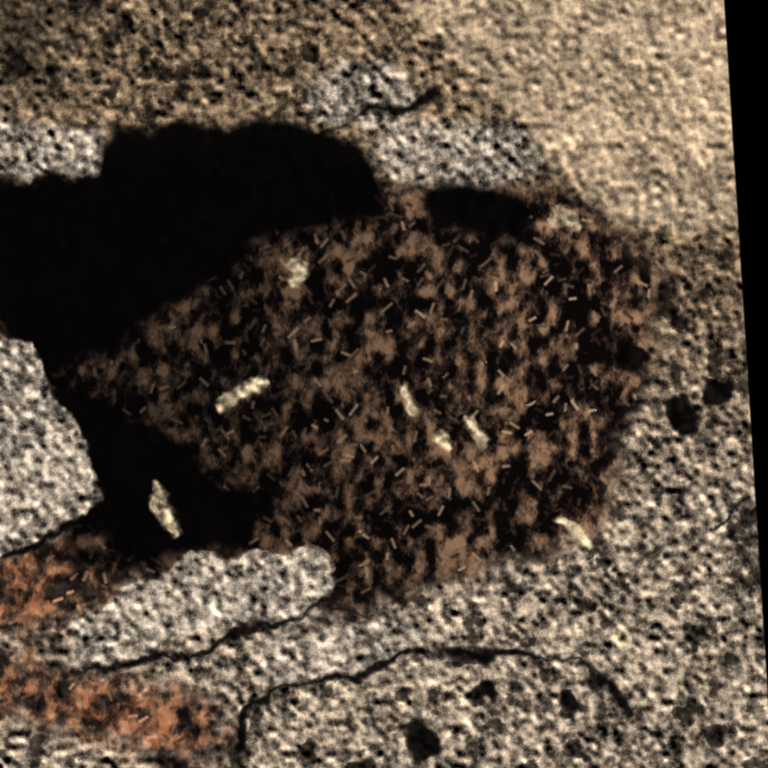
Give the GLSL for this texture, as a Shadertoy shader.

```glsl
// Broken pavement around a shaded pit of soil, with loose slabs and cracks.
// Ragged polygons and capsules lay out the regions; value noise gives grain,
// and jittered cells scatter the small splinters of litter.

float hash(vec2 p) {
  vec3 q = fract(p.xyx * .1031);
  q += dot(q, q.yzx + 33.33);
  return fract((q.x + q.y) * q.z);
}

float noise(vec2 p) {
  vec2 cell = floor(p), f = fract(p);
  f = f * f * (3. - 2. * f);
  float low = mix(hash(cell), hash(cell + vec2(1,0)), f.x);
  float high = mix(hash(cell + vec2(0,1)), hash(cell + 1.), f.x);
  return mix(low, high, f.y);
}

float fbm(vec2 p) {
  float sum = 0., gain = .533;
  for (int i = 0; i < 4; i++) {
    sum += gain * noise(p);
    p = mat2(1.6,1.2,-1.2,1.6) * p + 7.3;
    gain *= .5;
  }
  return sum;
}

float cover(float d, float soft) { return 1. - smoothstep(-soft, soft, d); }

float segment(vec2 p, vec4 ends) {
  vec2 ab = ends.zw - ends.xy, ap = p - ends.xy;
  return length(ap - ab * clamp(dot(ap, ab) / max(dot(ab, ab), 1e-6), 0., 1.));
}

float polygon(vec2 p, vec2 v[8]) {
  float dist = 9., side = 1.;
  for (int i = 0; i < 8; i++) {
    vec2 a = v[i], b = v[(i + 7) % 8];
    dist = min(dist, segment(p, vec4(a, b)));
    if ((a.y > p.y) != (b.y > p.y) &&
        p.x < (b.x - a.x) * (p.y - a.y) / (b.y - a.y) + a.x) side = -side;
  }
  return side * dist;
}

// x: coverage, y: random tone of the topmost splinter
vec2 splinters(vec2 p, float density) {
  vec2 best = vec2(0);
  for (int j = -1; j <= 1; j++)
  for (int i = -1; i <= 1; i++) {
    vec2 cell = floor(p) + vec2(i, j);
    vec2 centre = cell + vec2(hash(cell), hash(cell + 17.));
    vec2 dir = .7 * (vec2(hash(cell + 31.), hash(cell + 43.)) - .5);
    float mask = cover(segment(p, vec4(centre - dir, centre + dir)) - .13, .15);
    mask *= step(hash(cell + 53.), density);
    if (mask > best.x) best = vec2(mask, hash(cell + 71.));
  }
  return best;
}

vec3 stone(vec2 p, vec3 tint, float contrast) {
  float relief = fbm(p * 105.) - .5;
  relief += .6 * (noise(p * 120.) - noise(p * 120. + vec2(.3,.5)));
  return tint * (1. + contrast * relief + .5 * (fbm(p * 18.) - .5));
}

vec3 soil(vec2 p, float light) {
  float clods = .65 * fbm(p * vec2(75,58)) + .35 * fbm(p * 24. + 5.);
  vec3 col = mix(vec3(.03,.02,.02), vec3(.43,.33,.25), smoothstep(.38, .74, clods));
  vec2 bits = splinters(p * 62., .5);
  vec3 straw = mix(vec3(.12,.08,.06), vec3(.62,.52,.42), bits.y * bits.y);
  return mix(col, straw, bits.x * .75) * light;
}

void mainImage(out vec4 fragColor, in vec2 fragCoord) {
  vec2 p = fragCoord / iResolution.xy;
  vec2 q = p + .035 * (vec2(fbm(p * 30.), fbm(p * 30. + 19.)) - .5);
  vec3 black = vec3(.018,.014,.014), grey = vec3(.57,.52,.46);

  // Weathered ground, darker towards the top left
  vec3 tint = mix(vec3(.55,.49,.42), vec3(.44,.37,.29), smoothstep(.3, .7, p.y));
  tint *= 1. - .45 * cover(length(q - vec2(0,1)) - .1, .1);
  vec3 col = stone(p, tint, 2.);
  col *= 1. - .65 * smoothstep(.55, .75, fbm(p * 42. + 3.));

  // Smooth pale concrete
  float concrete = max((1.515 - q.x - q.y) * .7, .7 - q.y);
  col = mix(col, stone(p, vec3(.68,.59,.48), 1.1), cover(concrete, .012));

  // Loose litter and soil pit
  float litter = min(segment(q, vec4(0,.22,.12,.26)) - .055, segment(q, vec4(.03,.11,.25,.05)) - .045);
  float pit = polygon(q, vec2[8](vec2(-.05,.77), vec2(.4,.83), vec2(.52,.75), vec2(.72,.76),
    vec2(.87,.64), vec2(.78,.3), vec2(.45,.2), vec2(.1,.26)));
  vec3 earth = soil(p, 1.);
  col = mix(col, earth * vec3(1.8,1.5,1.35), .8 * cover(litter, .03));
  col = mix(col, earth * mix(.75, 1.5, smoothstep(.15, .85, p.x)), cover(pit, .025));

  // Deep shadows
  float shade = polygon(q, vec2[8](vec2(-.05,.76), vec2(.11,.77), vec2(.15,.83), vec2(.39,.85),
    vec2(.48,.8), vec2(.5,.72), vec2(.34,.68), vec2(.03,.48)));
  shade = min(shade, polygon(q, vec2[8](vec2(.04,.56), vec2(.1,.49), vec2(.25,.42), vec2(.28,.36),
    vec2(.36,.36), vec2(.32,.29), vec2(.17,.265), vec2(.1,.35))));
  shade = min(shade, segment(q, vec4(.585,.735,.66,.715)) - .032);
  col = mix(col, black, .96 * cover(shade, .01));

  // Upper ledge and broken slabs
  float ledge = min(segment(q, vec4(.45,.88,.5,.87)) - .045, segment(q, vec4(.53,.8,.66,.795)) - .042);
  ledge = min(ledge, segment(q, vec4(0,.81,.1,.8)) - .03);
  float slab = polygon(q, vec2[8](vec2(-.05,.56), vec2(.04,.555), vec2(.09,.46), vec2(.125,.4),
    vec2(.125,.35), vec2(.06,.3), vec2(0,.27), vec2(-.05,.26)));
  slab = min(slab, segment(q, vec4(.13,.165,.25,.225)) - .042);
  slab = min(slab, segment(q, vec4(.25,.225,.38,.24)) - .048);
  slab = min(slab, segment(q, vec4(.37,.14,.52,.165)) - .034);
  col = mix(col, stone(p, grey * .92, 2.), cover(ledge, .008));
  col = mix(col, stone(p, grey * 1.06, 1.8), cover(slab, .005));

  // Cracks and hollows
  vec4 cracks[10] = vec4[10](vec4(.1,.125,.26,.15), vec4(.26,.15,.42,.215), vec4(.42,.215,.49,.2),
    vec4(.33,.095,.56,.15), vec4(.56,.15,.75,.145), vec4(.75,.145,.82,.07), vec4(.33,.09,.31,.03),
    vec4(.42,.83,.57,.87), vec4(0,.27,.12,.33), vec4(.94,.32,.98,.345));
  vec3 hollows[6] = vec3[6](vec3(.935,.485,.02), vec3(.82,.53,.02), vec3(.885,.46,.022),
    vec3(.545,.035,.025), vec3(.63,.1,.014), vec3(.745,.085,.014));
  float gap = 9., width = .008 * noise(p * 25.);
  for (int i = 0; i < 10; i++) gap = min(gap, segment(q, cracks[i]) - width);
  for (int i = 0; i < 6; i++) gap = min(gap, length(q - hollows[i].xy) - hollows[i].z);
  col = mix(col, black, .9 * cover(gap, .005));

  // Pale chips
  vec4 chips[9] = vec4[9](vec4(.385,.655,.39,.635), vec4(.29,.475,.34,.502), vec4(.725,.72,.75,.71),
    vec4(.735,.325,.76,.295), vec4(.568,.435,.575,.42), vec4(.615,.45,.63,.43),
    vec4(.2,.365,.23,.305), vec4(.805,.185,.812,.17), vec4(.53,.49,.54,.47));
  float chip = 9.;
  for (int i = 0; i < 9; i++) chip = min(chip, segment(q, chips[i]) - .007);
  col = mix(col, stone(p, vec3(.8,.72,.58), 1.2), .9 * cover(chip, .005));

  // Slanted black margin
  float margin = 1.006 - .063 * p.y - p.x;
  fragColor = vec4(clamp(col, 0., 1.) * smoothstep(-.002, .002, margin), 1);
}
```
